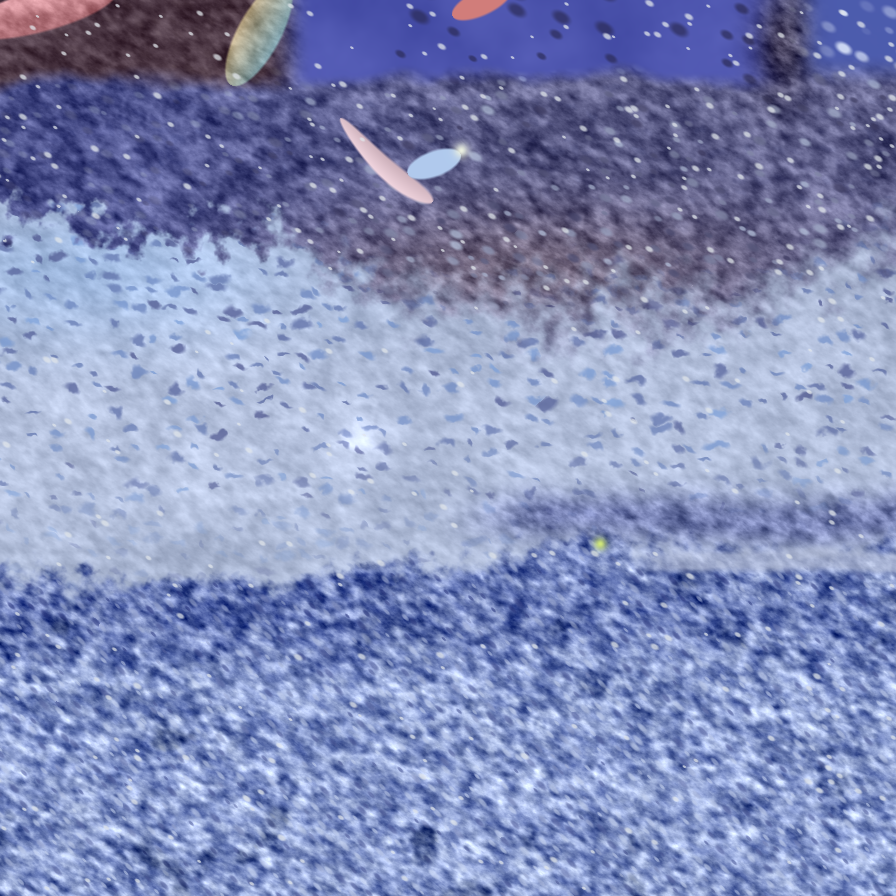
Reproduce this texture procedurally as a WebGL 1 fragment shader.

```glsl
precision highp float;

uniform vec2 u_resolution;

float hash(vec2 p) {
  vec3 q = fract(vec3(p.xyx) * 0.1031);
  q += dot(q, q.yzx + 33.33);
  return fract((q.x + q.y) * q.z);
}

float noise(vec2 p) {
  vec2 i = floor(p), f = fract(p);
  f = f * f * (3.0 - 2.0 * f);
  return mix(mix(hash(i), hash(i + vec2(1.0, 0.0)), f.x),
             mix(hash(i + vec2(0.0, 1.0)), hash(i + 1.0), f.x), f.y);
}

float fbm(vec2 p) {
  float sum = 0.0, amp = 0.5;
  for (int i = 0; i < 4; i++) {
    sum += amp * noise(p);
    p = mat2(1.6, 1.2, -1.2, 1.6) * p + 7.3;
    amp *= 0.5;
  }
  return sum / 0.94;
}

// Scattered stones: x is coverage, y is a random value per stone.
vec2 stones(vec2 p, float density) {
  vec2 cell = floor(p), best = vec2(0.0);
  for (int j = -1; j <= 1; j++) {
    for (int i = -1; i <= 1; i++) {
      vec2 id = cell + vec2(float(i), float(j));
      float seed = hash(id + 19.0);
      vec2 d = p - id - 0.2 - 0.6 * vec2(hash(id + 3.7), hash(id + 41.3));
      d.y += 0.35 * d.x;
      float radius = 0.2 + 0.3 * hash(id + 67.0);
      float cover = smoothstep(radius, radius * 0.35, length(d * vec2(0.85, 1.2)));
      cover *= step(seed, density);
      if (cover > best.x) best = vec2(cover, hash(id + 91.0));
    }
  }
  return best;
}

// Tapered blade from a to b: x is coverage, y is the side across the midrib.
vec2 blade(vec2 p, vec2 a, vec2 b, float width) {
  vec2 axis = b - a;
  float t = dot(p - a, axis) / dot(axis, axis);
  float side = dot(p - a, vec2(-axis.y, axis.x)) / length(axis);
  float w = width * sqrt(max(4.0 * t * (1.0 - t), 0.0));
  return vec2(smoothstep(-0.002, 0.002, w - abs(side)) * step(0.0, t) * step(t, 1.0),
              side / width);
}

float blob(vec2 p, vec2 center, vec2 size) {
  return exp(-dot((p - center) / size, (p - center) / size));
}

void main() {
  vec2 p = gl_FragCoord.xy / u_resolution;
  float wobble = fbm(p * 13.0) - 0.5;
  float rough = fbm(p * 52.0 + 11.0) - 0.5;
  vec2 slant = vec2(p.x * 0.8 - p.y * 0.45, p.x * 0.55 + p.y * 0.95);
  float grain = fbm(slant * vec2(72.0, 105.0)) - 0.5;
  float fine = noise(slant * vec2(130.0, 180.0)) - 0.5;

  // Coarse blue gravel along the bottom
  vec3 color = vec3(0.52, 0.59, 0.79) + vec3(0.95, 0.92, 0.72) * grain + 0.20 * fine;
  color += 0.10 * wobble;
  vec2 chip = stones(slant * vec2(62.0, 85.0), 0.5);
  color = mix(color, mix(vec3(0.30, 0.35, 0.59), vec3(0.78, 0.83, 0.94),
              smoothstep(0.25, 0.6, chip.y)), chip.x * 0.6);
  float ridge = smoothstep(0.22, 0.33, p.y + 0.06 * wobble) * (1.0 - 0.55 * p.x);
  color -= vec3(0.19, 0.19, 0.14) * ridge;
  color -= 0.22 * smoothstep(0.66, 0.8, fbm(p * 17.0 + 5.0));

  // Pale dry band with blue pits
  vec3 pale = vec3(0.70, 0.75, 0.86) + 0.16 * wobble + 0.24 * grain;
  pale += vec3(-0.05, 0.0, 0.04) * blob(p, vec2(0.1, 0.70), vec2(0.25, 0.08));
  vec2 pit = stones(p * vec2(43.0, 57.0) + rough * 0.9, 0.58);
  float pitting = smoothstep(0.36, 0.57, p.y + 0.15 * wobble);
  pale = mix(pale, mix(vec3(0.30, 0.33, 0.55), vec3(0.50, 0.64, 0.86), pit.y),
             pit.x * (0.25 + 0.5 * pitting));
  pale += 0.16 * blob(p, vec2(0.40, 0.51), vec2(0.03, 0.018));
  float lower = 0.355 + 0.035 * smoothstep(0.35, 0.7, p.x) + 0.05 * wobble + 0.06 * rough;
  color = mix(color, pale, smoothstep(-0.015, 0.015, p.y - lower));

  // Broken dark seam and the pale strip beneath it
  float seam = smoothstep(0.48, 0.62, p.x) * exp(-pow((p.y - 0.42 - 0.025 * wobble) / 0.025, 2.0));
  color = mix(color, vec3(0.36, 0.40, 0.62) + 0.75 * grain, seam * 0.8);
  float strip = smoothstep(0.69, 0.76, p.x) * smoothstep(0.016, 0.006, abs(p.y - 0.372 + 0.02 * wobble));
  color = mix(color, vec3(0.69, 0.73, 0.84) + 0.25 * grain, strip * 0.8);

  // Wet dark gravel, browner toward the right
  float shore = 0.745 - 0.085 * smoothstep(0.27, 0.48, p.x) + 0.05 * smoothstep(0.78, 1.0, p.x);
  float edge = p.y - shore + 0.07 * wobble + 0.11 * rough;
  float softness = mix(0.014, 0.055, smoothstep(0.25, 0.5, p.x));
  float wet = smoothstep(-softness, softness, edge);
  vec3 dark = mix(vec3(0.27, 0.29, 0.53), vec3(0.35, 0.35, 0.52), smoothstep(0.1, 0.6, p.x));
  dark += 0.55 * grain + 0.18 * wobble;
  vec3 brown = vec3(0.43, 0.36, 0.42) + 0.65 * grain;
  dark = mix(dark, brown, 0.75 * blob(p, vec2(0.59, 0.70), vec2(0.27, 0.07)));
  color = mix(color, dark, wet * 0.93);
  vec2 pebble = stones(p * vec2(54.0, 60.0) + 3.0, 0.40);
  vec3 pebbleColor = mix(vec3(0.22, 0.21, 0.36), vec3(0.73, 0.78, 0.88), pebble.y);
  color = mix(color, pebbleColor, pebble.x * wet * (0.35 + 0.4 * smoothstep(0.1, 0.55, p.x)));

  // Puddle, brown bank and bright stones at the top
  float puddle = smoothstep(-0.012, 0.012, p.y - 0.915 + 0.04 * wobble);
  puddle *= smoothstep(0.31, 0.35, p.x) * smoothstep(0.89, 0.84, p.x);
  vec3 water = vec3(0.30, 0.33, 0.68) + 0.12 * wobble;
  water = mix(water, vec3(0.17, 0.17, 0.34), 0.7 * stones(p * 39.0 + 8.0, 0.22).x);
  color = mix(color, water, puddle);
  float bank = smoothstep(0.90, 0.93, p.y + 0.05 * wobble) * smoothstep(0.34, 0.29, p.x);
  color = mix(color, vec3(0.29, 0.20, 0.23) + 0.35 * grain, bank * 0.9);
  float corner = smoothstep(0.88, 0.92, p.x) * smoothstep(0.90, 0.94, p.y);
  vec2 bright = stones(p * 43.0 + 2.0, 0.7);
  color = mix(color, mix(vec3(0.30, 0.36, 0.68), vec3(0.82, 0.86, 0.96), bright.x * bright.y), corner);
  color = mix(color, vec3(0.17, 0.14, 0.23) + 0.8 * grain, 0.8 * blob(p, vec2(0.87, 0.95), vec2(0.03, 0.06)));

  // Fallen leaves and a pale chip
  vec2 leaf = blade(p, vec2(-0.04, 0.965), vec2(0.13, 1.01), 0.023);
  color = mix(color, vec3(0.77, 0.52, 0.55) + 0.16 * leaf.y + 0.4 * grain, leaf.x);
  leaf = blade(p, vec2(0.258, 0.905), vec2(0.32, 1.02), 0.024);
  color = mix(color, mix(vec3(0.48, 0.62, 0.67), vec3(0.70, 0.62, 0.48), 0.5 + 0.5 * leaf.y) + 0.4 * grain, leaf.x);
  leaf = blade(p, vec2(0.505, 0.982), vec2(0.57, 1.012), 0.014);
  color = mix(color, vec3(0.82, 0.49, 0.48), leaf.x);
  vec2 bend = p + vec2(0.0, 0.010 * sin((p.x - 0.38) * 31.0));
  leaf = blade(bend, vec2(0.380, 0.868), vec2(0.483, 0.774), 0.011);
  color = mix(color, vec3(0.87, 0.76, 0.80) - 0.08 * leaf.y, leaf.x);
  leaf = blade(p, vec2(0.455, 0.806), vec2(0.514, 0.828), 0.014);
  color = mix(color, vec3(0.69, 0.79, 0.93), leaf.x);
  color = mix(color, vec3(0.92, 0.94, 0.88), blob(p, vec2(0.515, 0.832), vec2(0.008)));

  // Small sunlit glints
  vec2 glint = stones(p * 88.0 + 15.0, 0.035 + 0.06 * wet);
  color = mix(color, vec3(0.88, 0.90, 0.92), glint.x * 0.75);
  color = mix(color, vec3(0.82, 0.91, 0.48), blob(p, vec2(0.67, 0.393), vec2(0.007)));
  gl_FragColor = vec4(clamp(color, 0.0, 1.0), 1.0);
}
```
